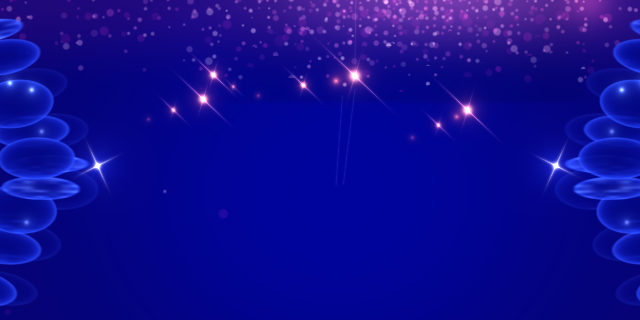
Reproduce this background procedurally as a Shadertoy shader.

```glsl
// Deep blue stage backdrop: a violet haze with falling bokeh dots along the top,
// warm diagonal sparkles below it, and translucent crystal petals on both sides.
// Petals are layered ellipses mirrored left to right; dots come from hashed grids.

float hash(vec2 p) {
    vec3 q = fract(p.xyx * vec3(0.1031, 0.1030, 0.0973));
    q += dot(q, q.yzx + 33.33);
    return fract((q.x + q.y) * q.z);
}

float noise(vec2 p) {
    vec2 i = floor(p), f = fract(p);
    f = f * f * (3.0 - 2.0 * f);
    return mix(mix(hash(i), hash(i + vec2(1, 0)), f.x),
               mix(hash(i + vec2(0, 1)), hash(i + vec2(1, 1)), f.x), f.y);
}

// Thin ray through the origin that fades along its length
float ray(vec2 d, vec2 dir, float len, float width) {
    dir = normalize(dir);
    float across = abs(dot(d, vec2(-dir.y, dir.x)));
    return exp(-across / width) * exp(-pow(dot(d, dir) / len, 2.0) * 3.0);
}

// Faint line segment
float thread(vec2 p, vec2 a, vec2 b) {
    vec2 d = b - a;
    float t = clamp(dot(p - a, d) / dot(d, d), 0.0, 1.0);
    return exp(-length(p - a - d * t) / 0.0018);
}

vec3 backdrop(vec2 p) {
    float r = length((p - vec2(1.05, 0.40)) * vec2(0.85, 1.0));
    vec3 col = mix(vec3(0.0, 0.015, 0.61), vec3(0.02, 0.01, 0.46), smoothstep(0.1, 0.95, r));
    float band = smoothstep(0.67, 0.69, p.y) * smoothstep(0.6, 0.9, p.x) * smoothstep(1.95, 1.7, p.x);
    col *= 1.0 - 0.09 * band;
    // Violet haze hanging from the top edge
    vec2 h = (p - vec2(1.37, 1.03)) / vec2(0.48, 0.15);
    col += vec3(0.36, 0.21, 0.22) * exp(-dot(h, h));
    col += vec3(0.10, 0.02, 0.02) * smoothstep(0.72, 1.0, p.y);
    h = (p - vec2(1.84, 1.0)) / 0.07;
    return col + vec3(0.25, 0.08, 0.1) * exp(-dot(h, h));
}

// Layers of dots, from broad dim discs to small pale points
vec3 bokeh(vec2 p, float px) {
    vec3 sum = vec3(0);
    float spread = 0.22 + 0.78 * exp(-pow((p.x - 1.25) / 0.42, 2.0));
    float density = spread * smoothstep(0.70, 0.98, p.y);
    for (int i = 0; i < 5; i++) {
        float k = float(i), cell = mix(0.075, 0.026, k / 4.0);
        vec2 g = p / cell + k * 17.3, id = floor(g);
        vec2 center = 0.3 + 0.4 * vec2(hash(id + 3.1), hash(id + 8.7));
        float radius = cell * mix(0.12, 0.25, hash(id + 5.5));
        float dist = length(fract(g) - center) * cell - radius;
        float dot1 = smoothstep(px, -px - 0.001, dist) * step(hash(id), density * 0.85);
        vec3 tint = mix(vec3(0.28, 0.05, 0.12), vec3(0.50, 0.47, 0.30), step(2.0, k) * hash(id + 1.9));
        sum += tint * dot1 * mix(0.4, 0.9, k / 4.0) * (0.5 + 0.5 * hash(id + 6.2));
    }
    return sum;
}

// Petals: tip x, centre y, half height; the first five are faint back ones
vec3 petals(vec3 col, vec2 p, float px) {
    vec3 shape[15] = vec3[15](
        vec3(.21, .73, .055), vec3(.276, .59, .055), vec3(.307, .41, .065),
        vec3(.19, .245, .06), vec3(.117, .10, .052), vec3(.07, .90, .035),
        vec3(.125, .82, .055), vec3(.052, .10, .055), vec3(.128, .23, .055),
        vec3(.216, .59, .05), vec3(.167, .675, .075), vec3(.177, .345, .075),
        vec3(.273, .487, .028), vec3(.247, .412, .036), vec3(.234, .505, .065));
    for (int i = 0; i < 15; i++) {
        vec3 s = shape[i];
        vec2 q = p - vec2(s.x - 0.12, s.y);
        q.y -= 0.4 * (s.y - 0.47) * q.x;
        float d = (length(q / vec2(0.12, s.z)) - 1.0) * s.z;
        float inside = smoothstep(px, -px, d);
        float rim = exp(-abs(d) / 0.005), sheen = exp(min(d, 0.0) / 0.02);
        float grain = noise(q * vec2(25, 110) + float(i) * 9.0);
        float front = i < 5 ? 0.22 : 0.92;
        vec3 body = vec3(0.01, 0.02, 0.50) + vec3(0.04, 0.08, 0.25) * sheen;
        body += vec3(0.05, 0.10, 0.22) * grain * grain * smoothstep(0.0, -s.z, q.y);
        if (s.z < 0.04) body += vec3(0.22, 0.28, 0.30) * pow(grain, 2.0);
        body += vec3(0.14, 0.23, 0.32) * rim;
        col = mix(col, body, inside * front);
    }
    return col;
}

vec3 sparkles(vec2 p) {
    // Position and size
    vec3 spark[13] = vec3[13](
        vec3(1.109, .763, 1.0), vec3(1.461, .656, .85), vec3(.635, .690, .75),
        vec3(.667, .766, .6), vec3(.948, .734, .5), vec3(.542, .656, .42),
        vec3(1.370, .609, .42), vec3(.729, .729, .32), vec3(1.050, .747, .5),
        vec3(1.427, .635, .4), vec3(1.289, .570, .28), vec3(.464, .627, .25),
        vec3(.807, .701, .28));
    vec3 sum = vec3(0);
    for (int i = 0; i < 13; i++) {
        vec2 d = p - spark[i].xy;
        float s = spark[i].z, r = length(d) / s;
        float bright = smoothstep(0.15, 0.6, s);
        sum += vec3(1.0, 0.36, 0.12) * exp(-r / 0.022) * (0.35 + 0.55 * bright);
        sum += vec3(1.0, 0.85, 0.55) * exp(-r * r / 0.00025) * bright * (i < 8 ? 1.0 : 0.3);
        if (i < 8) {
            float rays = ray(d, vec2(1, -0.95), 0.17 * s, 0.0022) + 0.5 * ray(d, vec2(0.3, 1), 0.09 * s, 0.002);
            sum += vec3(0.7, 0.4, 0.35) * rays * bright;
        }
    }
    return sum;
}

void mainImage(out vec4 fragColor, in vec2 fragCoord) {
    vec2 p = fragCoord / iResolution.xy * vec2(2, 1);
    float px = 1.0 / iResolution.y;
    vec3 col = backdrop(p) + bokeh(p, px);
    // Thin light threads under the brightest sparkle
    float threads = thread(p, vec2(1.07, 0.70), vec2(1.05, 0.42)) + thread(p, vec2(1.109, 0.72), vec2(1.073, 0.425));
    col += vec3(0.07, 0.08, 0.10) * threads + vec3(0.14, 0.05, 0.06) * thread(p, vec2(1.112, 1.0), vec2(1.109, 0.763));
    // Side petals, the right group set slightly further out
    vec2 side = vec2(p.x < 1.0 ? p.x : 2.042 - p.x, p.y);
    col = petals(col, side, px);
    // Cool star beside the petals, then small glints on them
    vec2 d = side - vec2(0.305, 0.482);
    float star = ray(d, vec2(0.45, -1), 0.09, 0.003) + ray(d, vec2(1, 0.5), 0.08, 0.003) + exp(-dot(d, d) / 0.0001);
    col += vec3(0.8, 0.75, 0.45) * star + vec3(0.12, 0.17, 0.4) * exp(-length(d) / 0.035);
    vec2 glint[4] = vec2[4](vec2(.031, .740), vec2(.099, .719), vec2(.130, .589), vec2(.083, .305));
    for (int i = 0; i < 4; i++) {
        float r = length(side - glint[i]);
        col += (vec3(0.3, 0.45, 0.5) * exp(-r / 0.014) + 0.5 * exp(-r * r / 0.00005)) * (i < 2 ? 1.0 : 0.5);
    }
    fragColor = vec4(clamp(col + sparkles(p), 0.0, 1.0), 1.0);
}
```
